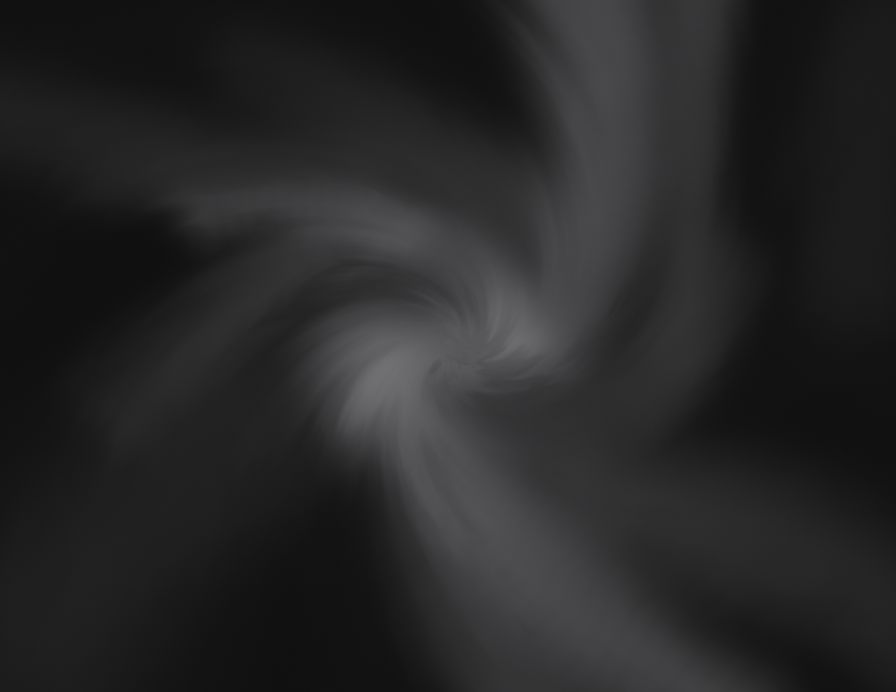
Reproduce this background procedurally as a Shadertoy shader.

```glsl
float hash(vec2 p) {
    vec3 h = fract(p.xyx * 0.1031);
    h += dot(h, h.yzx + 33.33);
    return fract((h.x + h.y) * h.z);
}

float noise(vec2 p) {
    vec2 i = floor(p), f = fract(p);
    f = f * f * (3.0 - 2.0 * f);
    return mix(mix(hash(i), hash(i + vec2(1, 0)), f.x),
               mix(hash(i + vec2(0, 1)), hash(i + vec2(1, 1)), f.x), f.y);
}

float fbm(vec2 p) {
    float sum = 0.0, amp = 0.53;
    for (int i = 0; i < 4; i++) {
        sum += amp * noise(p);
        p = mat2(1.6, 1.2, -1.2, 1.6) * p + 7.3;
        amp *= 0.5;
    }
    return sum;
}

// Soft curved band; width and light run from start to end
float band(vec2 p, vec2 a, vec2 b, vec2 c, vec2 width, vec2 light) {
    float best = 0.0;
    for (int i = 0; i <= 28; i++) {
        float t = float(i) / 28.0;
        vec2 q = mix(mix(a, b, t), mix(b, c, t), t);
        float d = length(p - q) / mix(width.x, width.y, t);
        best = max(best, mix(light.x, light.y, t) * exp(-pow(d, 2.3)));
    }
    return best;
}

// Blends overlapping bands without piling up their light
void blend(inout float sum, float light) {
    sum += light * light * light;
}

void mainImage(out vec4 fragColor, in vec2 fragCoord) {
    vec2 p = fragCoord / iResolution.xy * vec2(1.289, 1.0);

    // Spiral streaks around the eye
    vec2 q = p - vec2(0.655, 0.495);
    float r = length(q) + 0.03;
    float a = -log(r);
    vec2 spin = mat2(cos(a), sin(a), -sin(a), cos(a)) * q / r;
    float streak = fbm(spin * 5.0 + r * 3.0 + 11.0);
    float mottle = fbm(p * 7.0 + streak * 1.5);
    p += (vec2(streak, mottle) - 0.5) * 0.055;

    float sum = 0.0;
    // Core
    blend(sum, band(p, vec2(0.54, 0.46), vec2(0.62, 0.50), vec2(0.71, 0.51), vec2(0.12), vec2(0.34)));
    // Upper arm and its veil
    blend(sum, band(p, vec2(0.84, 1.03), vec2(0.914, 0.715), vec2(0.79, 0.50), vec2(0.13, 0.08), vec2(0.29, 0.27)));
    blend(sum, band(p, vec2(1.0, 1.03), vec2(0.99, 0.75), vec2(0.97, 0.51), vec2(0.08), vec2(0.22, 0.15)));
    // Left arm and its lower streak
    blend(sum, band(p, vec2(0.75, 0.51), vec2(0.67, 0.73), vec2(0.29, 0.69), vec2(0.07), vec2(0.30, 0.22)));
    blend(sum, band(p, vec2(0.57, 0.655), vec2(0.40, 0.65), vec2(0.185, 0.41), vec2(0.07, 0.10), vec2(0.26, 0.14)));
    // Lower arm and its veil
    blend(sum, band(p, vec2(0.56, 0.48), vec2(0.59, 0.28), vec2(1.04, -0.04), vec2(0.10, 0.11), vec2(0.32, 0.25)));
    blend(sum, band(p, vec2(0.67, 0.25), vec2(0.68, 0.12), vec2(0.80, -0.05), vec2(0.14), vec2(0.22, 0.18)));
    // Right hook
    blend(sum, band(p, vec2(0.67, 0.40), vec2(0.94, 0.34), vec2(1.01, 0.61), vec2(0.11), vec2(0.24, 0.14)));
    // Outer haze
    blend(sum, band(p, vec2(-0.03, 0.85), vec2(0.25, 0.75), vec2(0.50, 0.71), vec2(0.11), vec2(0.11, 0.18)));
    blend(sum, band(p, vec2(0.37, 0.90), vec2(0.55, 0.82), vec2(0.76, 0.68), vec2(0.11), vec2(0.10, 0.20)));
    blend(sum, band(p, vec2(0.84, 0.26), vec2(1.14, 0.245), vec2(1.33, 0.09), vec2(0.14), vec2(0.20, 0.12)));
    blend(sum, band(p, vec2(0.05, 0.05), vec2(0.15, 0.28), vec2(0.45, 0.42), vec2(0.24, 0.16), vec2(0.11, 0.13)));
    blend(sum, band(p, vec2(1.29, 0.95), vec2(1.22, 0.80), vec2(1.25, 0.60), vec2(0.14), vec2(0.095)));

    float light = pow(sum + 0.0003, 1.0 / 3.0);
    // Dark fold below the eye
    light -= band(p, vec2(0.63, 0.45), vec2(0.68, 0.385), vec2(0.87, 0.40), vec2(0.03, 0.05), vec2(0.06, 0.03));
    light *= 0.86 + 0.16 * streak + 0.12 * mottle;

    // Fine grain hides banding
    light += (hash(fragCoord) - 0.5) / 255.0;
    fragColor = vec4(light * vec3(0.995, 0.995, 1.02), 1.0);
}
```
